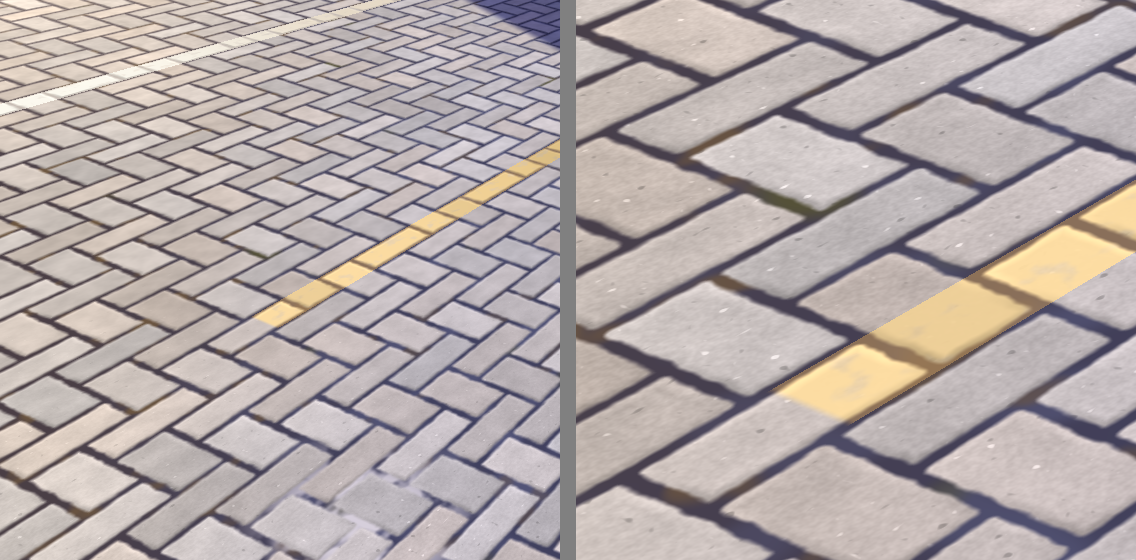
Left: the whole. Right: its middle third, enlarged.
Write a WebGL 2 fragment shader that draws this texture.

```glsl
#version 300 es
precision highp float;
// Sunlit herringbone paving in perspective, crossed by two painted rows.
// Each pixel is projected to ground units (one paver width), then assigned
// to a 2:1 paver whose box distance gives the joints, rims and wear.
uniform vec2 u_resolution;
out vec4 fragColor;

float hash(vec2 p) {
  vec3 q = fract(vec3(p.xyx) * 0.1031);
  q += dot(q, q.yzx + 33.33);
  return fract((q.x + q.y) * q.z);
}

vec2 gradient(vec2 cell) {
  float a = 6.2832 * hash(cell);
  return vec2(cos(a), sin(a));
}

// Gradient noise, roughly -0.7 to 0.7
float noise(vec2 p) {
  vec2 i = floor(p), f = fract(p), e = vec2(1, 0);
  vec2 s = f * f * f * (f * (f * 6.0 - 15.0) + 10.0);
  float a = dot(gradient(i), f);
  float b = dot(gradient(i + e.xy), f - e.xy);
  float c = dot(gradient(i + e.yx), f - e.yx);
  float d = dot(gradient(i + e.xx), f - e.xx);
  return mix(mix(a, b, s.x), mix(c, d, s.x), s.y);
}

float fbm(vec2 p) {
  return noise(p) + 0.5 * noise(p * 2.1 + 7.3) + 0.25 * noise(p * 4.3 + 3.1);
}

// Ground position: x runs along the painted rows, y across them
vec2 project(vec2 uv) {
  float depth = 1.74 - uv.y - 0.154 * uv.x;
  return vec2(((uv.x + 4.167) / depth - 4.326) / 0.2115,
              ((uv.x - 2.142) / depth + 1.343) / 0.0525 + 0.5);
}

// Lower corner (xy) and size (zw) of the herringbone paver at g
vec4 paver(vec2 g) {
  vec2 cell = floor(g);
  float k = mod(cell.x - cell.y, 4.0);
  return k < 1.5 ? vec4(cell - vec2(k, 0), 2, 1)
                 : vec4(cell - vec2(0, 3.0 - k), 1, 2);
}

void main() {
  vec2 uv = gl_FragCoord.xy / u_resolution;
  vec2 g = project(uv);
  vec2 footprint = fwidth(g);
  float near = 1.0 - smoothstep(0.02, 0.075, footprint.y);

  // Paver outline with slightly uneven edges
  vec4 box = paver(g);
  float tone = hash(box.xy + 51.0), tint = hash(box.xy + 87.0);
  vec2 local = g - box.xy - 0.5 * box.zw;
  vec2 q = abs(local) - 0.5 * box.zw + 0.12;
  float edge = length(max(q, 0.0)) + min(max(q.x, q.y), 0.0) - 0.055;
  edge += 0.035 * fbm(g * 3.0) + 0.02 * (tone - 0.5);
  float soft = 0.02 + 0.9 * (q.x > q.y ? footprint.x : footprint.y);
  float top = 1.0 - smoothstep(-soft, soft, edge);

  // Stone: warm on the left, cooler on the right, bright at the far left
  float cool = smoothstep(0.1, 0.9, uv.x + 0.25 * (0.5 - uv.y));
  vec3 stone = mix(vec3(0.82, 0.775, 0.74), vec3(0.775, 0.745, 0.765), cool);
  float glow = smoothstep(0.65, 1.05, uv.y) * (1.0 - smoothstep(0.0, 0.65, uv.x));
  stone += glow * vec3(0.15, 0.125, 0.09);
  stone *= 0.93 + 0.13 * tone;
  stone += (tint - 0.5) * vec3(0.03, 0.0, -0.03);
  stone *= 1.0 + 0.07 * fbm(g * 1.7) + 0.05 * fbm(g * 0.23);

  // Grain, pits and pale chips
  float grain = noise(g * 13.0) + 0.6 * noise(g * 27.0);
  stone += near * 0.05 * grain;
  stone += near * 0.16 * smoothstep(0.43, 0.62, noise(g * 9.0 + 40.0));
  stone *= 1.0 - near * 0.2 * smoothstep(0.42, 0.6, noise(g * 8.0 + 90.0));

  // Painted rows: yellow from mid paver onward, white across the back
  float yellow = smoothstep(-2.85, -2.75, g.x) * step(0.0, g.y) * step(g.y, 1.0);
  float white = step(-18.0, g.y) * step(g.y, -17.0);
  float wear = 0.92 - 0.3 * smoothstep(0.1, 0.6, fbm(g * 2.3 + 15.0));
  vec3 yellowPaint = mix(vec3(0.98, 0.85, 0.61), vec3(0.91, 0.78, 0.52),
                         smoothstep(-1.0, 9.0, g.x));
  vec3 whitePaint = mix(vec3(1.0, 0.99, 0.95), vec3(0.91, 0.86, 0.78),
                        smoothstep(3.0, 15.0, g.x));
  stone = mix(stone, yellowPaint * (0.95 + 0.1 * tone), yellow * wear);
  stone = mix(stone, whitePaint, white * wear);

  // Lit upper rim and shaded lower rim
  float rim = smoothstep(-0.13, -0.02, edge);
  float facing = dot(local / box.zw, vec2(0.5, -1.0));
  stone *= 1.0 + rim * clamp(facing * 0.3, -0.16, 0.08);

  // Joints: violet shade, brown soil, a little moss and pale lime
  vec3 joint = mix(vec3(0.29, 0.245, 0.27), vec3(0.25, 0.25, 0.37), cool);
  joint = mix(joint, vec3(0.36, 0.37, 0.52),
              0.65 * cool * smoothstep(-0.1, 0.4, noise(g * 1.1 + 20.0)));
  float soil = smoothstep(0.15, 0.5, fbm(g * 0.8 + 5.0)) * (1.0 - 0.6 * cool);
  joint = mix(joint, vec3(0.43, 0.34, 0.25), soil);
  joint = mix(joint, vec3(0.36, 0.35, 0.18),
              0.7 * smoothstep(0.4, 0.6, noise(g * 0.6 + 60.0)));
  joint = mix(joint, vec3(0.63, 0.57, 0.55), 0.6 * glow);
  joint = mix(joint, vec3(0.72, 0.56, 0.36), 0.6 * yellow);
  joint = mix(joint, vec3(0.92, 0.88, 0.83), 0.75 * white);
  float limePatch = 1.0 - smoothstep(0.06, 0.18, length((uv - vec2(0.65, 0.07)) * vec2(0.7, 1.0)));
  joint = mix(joint, vec3(0.84, 0.81, 0.86),
              limePatch * smoothstep(-0.3, 0.3, fbm(g * 1.4 + 30.0)));

  // Cast shadow in the far right corner
  vec3 color = mix(joint, stone, top);
  float shade = smoothstep(-0.008, 0.008, 0.54 * (uv.x - 0.833) - 1.0 + uv.y);
  color *= mix(vec3(1), vec3(0.47, 0.48, 0.68), shade);
  fragColor = vec4(clamp(color, 0.0, 1.0), 1.0);
}
```
